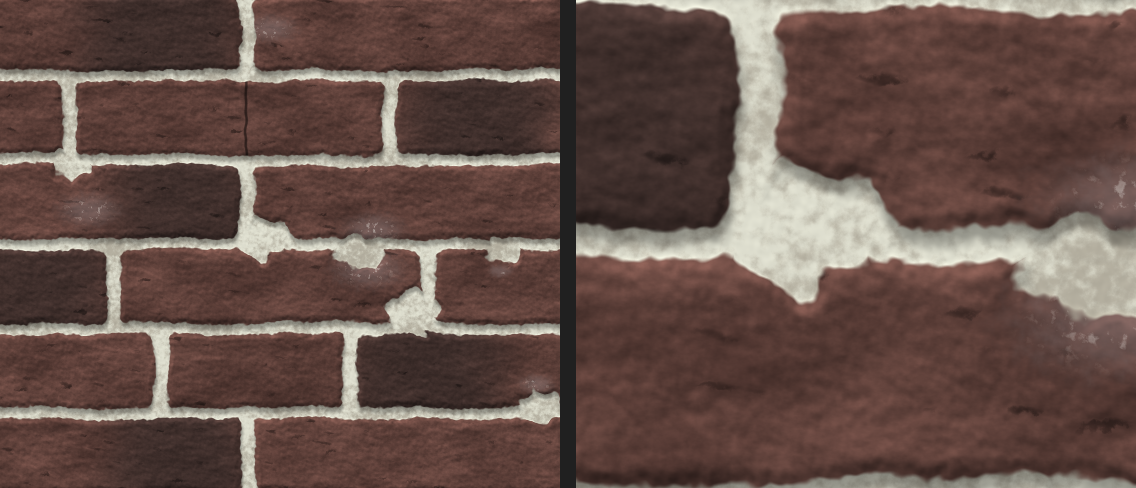
Left: the whole. Right: its middle third, enlarged.
Give the GLSL for this texture, as a Shadertoy shader.

```glsl
// Per course: two vertical joints and the centre of a charred patch
const vec3 COURSES[6] = vec3[6](
    vec3(2.93, 6.9, 1.9), vec3(0.82, 4.61, 5.7), vec3(2.92, 6.9, 2.25),
    vec3(1.345, 5.07, 0.4), vec3(1.90, 4.155, 5.0), vec3(2.93, 6.9, 2.2));

// Broken spots and lime stains: centre and radius
const vec3 CHIPS[6] = vec3[6](
    vec3(3.12, 2.93, 0.24), vec3(4.25, 3.10, 0.21), vec3(4.88, 3.80, 0.25),
    vec3(6.42, 4.93, 0.19), vec3(0.82, 2.08, 0.14), vec3(5.92, 3.08, 0.15));
const vec3 STAINS[6] = vec3[6](
    vec3(4.42, 2.83, 0.36), vec3(4.35, 3.30, 0.42), vec3(3.20, 0.45, 0.30),
    vec3(1.05, 2.60, 0.36), vec3(6.35, 4.66, 0.20), vec3(5.92, 3.32, 0.14));

vec2 hashGradient(vec2 cell) {
    vec3 q = fract(cell.xyx * vec3(0.1031, 0.1030, 0.0973));
    q += dot(q, q.yzx + 33.33);
    return 2.0 * fract((q.xx + q.yz) * q.zy) - 1.0;
}

float gradientNoise(vec2 p) {
    vec2 i = floor(p), f = p - i;
    vec2 u = f * f * f * (f * (f * 6.0 - 15.0) + 10.0);
    vec2 e = vec2(1, 0);
    return mix(mix(dot(hashGradient(i), f), dot(hashGradient(i + e), f - e), u.x),
               mix(dot(hashGradient(i + e.yx), f - e.yx),
                   dot(hashGradient(i + 1.0), f - 1.0), u.x), u.y);
}

float fbm(vec2 p) {
    float sum = 0.0, amp = 0.6;
    for (int i = 0; i < 5; i++) {
        sum += amp * gradientNoise(p);
        p = mat2(1.6, 1.2, -1.2, 1.6) * p + 7.3;
        amp *= 0.52;
    }
    return sum;
}

vec3 courseAt(float y) {
    return COURSES[clamp(int(floor(y)), 0, 5)];
}

float brickIndex(vec3 course, float x) {
    return step(course.x, x) + step(course.y, x);
}

// Signed distance to the ragged bricks, negative inside
float brickDistance(vec2 p) {
    vec2 q = p + 0.07 * vec2(gradientNoise(p * 2.3), gradientNoise(p * 1.7 + 40.0));
    vec3 course = courseAt(q.y);
    float index = brickIndex(course, q.x);
    float left = index < 0.5 ? course.x - 3.8 : index < 1.5 ? course.x : course.y;
    float right = index < 0.5 ? course.x : index < 1.5 ? course.y : course.y + 3.8;
    vec2 halfSize = vec2(0.5 * (right - left) - 0.085, 0.435);
    vec2 b = abs(vec2(q.x - 0.5 * (left + right), fract(q.y) - 0.5)) - halfSize + 0.08;
    float d = length(max(b, 0.0)) + min(max(b.x, b.y), 0.0) - 0.08;
    for (int i = 0; i < 6; i++) {
        vec2 offset = (p - CHIPS[i].xy) * vec2(0.75, 1.0);
        d = max(d, CHIPS[i].z - length(offset) + 0.16 * gradientNoise(p * 5.0));
    }
    return d + 0.035 * gradientNoise(p * 8.0) + 0.022 * gradientNoise(p * 21.0);
}

float surfaceHeight(vec2 p) {
    float face = smoothstep(0.02, -0.07, brickDistance(p));
    float rough = fbm(p * vec2(2.6, 4.5)) + 0.3 * fbm(p * vec2(9.0, 17.0) + 9.0);
    return face * (0.11 + 0.13 * rough) + 0.012 * gradientNoise(p * 32.0);
}

void mainImage(out vec4 fragColor, in vec2 fragCoord) {
    float scale = 5.776 / iResolution.y;
    vec2 p = vec2(fragCoord.x, iResolution.y - fragCoord.y) * scale + vec2(0.0, 0.112);
    vec3 course = courseAt(p.y);
    float index = brickIndex(course, p.x);
    float d = brickDistance(p);
    float grain = fbm(p * 15.0);
    float cloud = fbm(p * vec2(1.3, 2.2) + 3.0);

    // Fired clay, with a charred patch inside one brick of each course
    vec3 clay = mix(vec3(0.29, 0.195, 0.175), vec3(0.43, 0.295, 0.265),
                    smoothstep(-0.55, 0.55, cloud + 0.5 * grain));
    clay *= 1.0 + 0.14 * gradientNoise(vec2(index * 3.7, floor(p.y) * 5.3) + 0.4);
    float sameBrick = 1.0 - min(abs(index - brickIndex(course, course.z)), 1.0);
    float reach = (p.x - course.z) / 0.95 + 0.4 * cloud;
    float char = sameBrick * exp(-reach * reach * reach * reach);
    clay = mix(clay, vec3(0.215, 0.165, 0.155) * (1.0 + 0.25 * grain), 0.8 * char);

    // Short pits along the grain and one split brick
    float pits = smoothstep(0.3, 0.55, gradientNoise(p * vec2(4.5, 13.0) + 0.6 * grain));
    float split = abs(p.x - 2.91 - 0.06 * gradientNoise(vec2(p.y * 5.0, 2.0)));
    float crack = smoothstep(0.025, 0.005, split) * step(1.0, p.y) * step(p.y, 2.0);
    clay *= 1.0 - 0.38 * pits - 0.5 * crack;

    // Relief lit from above
    vec2 eps = vec2(0.006, 0.016);
    float slope = surfaceHeight(p + eps) - surfaceHeight(p - eps);
    clay *= clamp(1.0 + 5.0 * slope, 0.55, 1.45);

    // Lime stains
    for (int i = 0; i < 6; i++) {
        float r = length((p - STAINS[i].xy) * vec2(0.8, 1.5)) / STAINS[i].z;
        float lime = smoothstep(1.1, 0.1, r + 0.6 * grain);
        clay = mix(clay, vec3(0.62, 0.55, 0.55), 0.38 * lime);
        clay = mix(clay, vec3(0.83, 0.81, 0.79), 0.6 * lime * smoothstep(0.08, 0.3, grain));
    }

    // Sandy mortar, shaded beneath the bricks
    vec3 mortar = mix(vec3(0.70, 0.68, 0.62), vec3(0.87, 0.87, 0.81),
                      smoothstep(-0.45, 0.35, cloud + grain));
    float shadow = smoothstep(0.045, -0.03, brickDistance(p - vec2(0.01, 0.055)));
    mortar *= (1.0 - 0.30 * shadow) * clamp(1.0 + 3.0 * slope, 0.8, 1.1);

    float edge = max(scale, 0.012);
    fragColor = vec4(mix(clay, mortar, smoothstep(-edge, edge, d)), 1.0);
}
```
